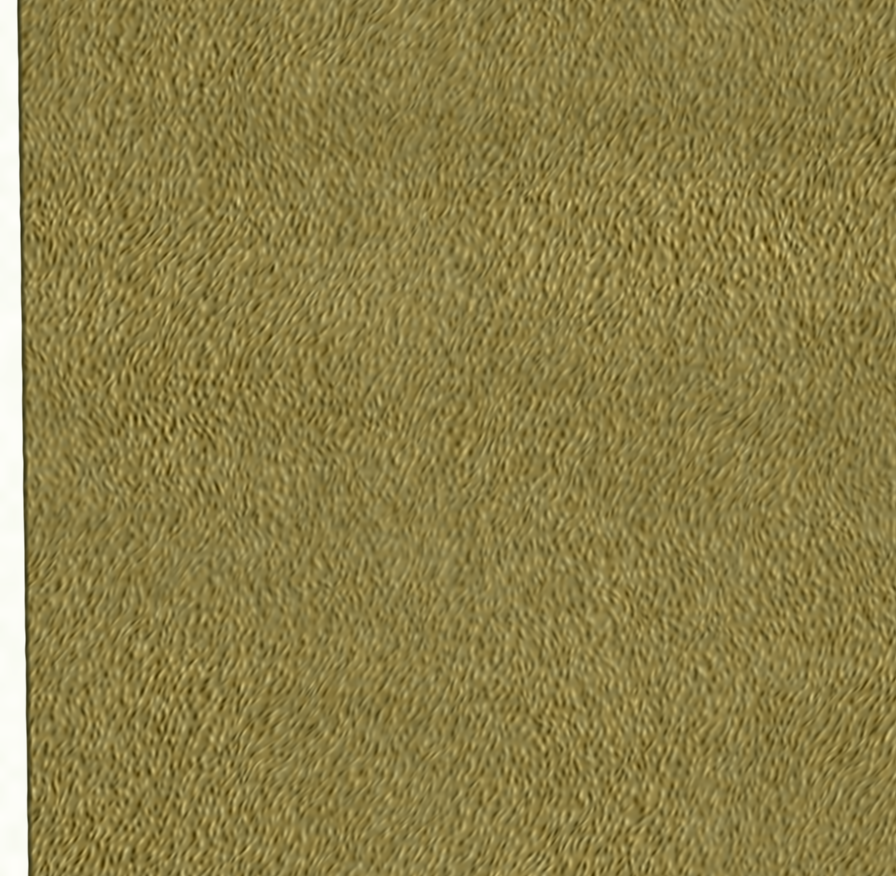
Reproduce this texture procedurally as a Shadertoy shader.

```glsl
// Olive-gold woven cloth with a shadowed left edge on white paper.
#define STITCH_FREQ vec2(102.0, 88.0)
#define STITCH_SIZE vec2(0.25, 0.42)
#define JITTER 0.31
#define LEAN 0.22
#define CONTRAST 0.158
#define GRAIN 0.24
#define CLOTH_COLOR vec3(0.548, 0.492, 0.270)
#define PAPER_COLOR vec3(0.985, 0.988, 0.96)
#define SEAM_COLOR vec3(0.19, 0.18, 0.07)
#define EDGE_BOTTOM 0.0315
#define EDGE_TOP 0.0195
#define SEAM_WIDTH 0.005

// Integer hash of a lattice point, from -1 to 1
float hash(vec2 cell) {
    uvec2 k = uvec2(ivec2(cell));
    uint h = k.x * 1597334677u ^ k.y * 3812015801u;
    h = (h ^ (h >> 16)) * 2246822519u;
    h = (h ^ (h >> 13)) * 3266489917u;
    h ^= h >> 16;
    return float(h & 65535u) / 32767.5 - 1.0;
}

// Smooth value noise, from -1 to 1
float noise(vec2 p) {
    vec2 i = floor(p), f = fract(p);
    f = f * f * (3.0 - 2.0 * f);
    float low = mix(hash(i), hash(i + vec2(1, 0)), f.x);
    float high = mix(hash(i + vec2(0, 1)), hash(i + vec2(1, 1)), f.x);
    return mix(low, high, f.y);
}

// Broad soft patches built from three octaves
float patches(vec2 p) {
    float sum = 0.0, weight = 0.55;
    for (int i = 0; i < 3; i++) {
        sum += weight * noise(p);
        p = p * 2.1 + 17.3;
        weight *= 0.55;
    }
    return sum;
}

// Soft upright speck, slanted by lean
float speck(vec2 d, float lean) {
    d.x -= lean * d.y;
    d /= STITCH_SIZE;
    return exp(-dot(d, d));
}

// Staggered stitches: a dark gap and a lit thread in every cell
float stitches(vec2 p, float lean) {
    vec2 bend = vec2(noise(p * 24.0 + 5.0), noise(p * 26.0 + 61.0));
    vec2 q = p * STITCH_FREQ + 0.45 * bend;
    float tone = 0.0;
    for (int j = -1; j <= 1; j++) {
        float row = floor(q.y) + float(j);
        float shift = 0.5 * mod(row, 2.0);
        for (int i = -1; i <= 1; i++) {
            vec2 cell = vec2(floor(q.x - shift) + float(i), row);
            vec2 jitter = vec2(hash(cell + 300.0), hash(cell + 700.0));
            vec2 d = q - cell - vec2(shift + 0.5, 0.5) - JITTER * jitter;
            float slant = lean + 0.4 * hash(cell + 1100.0);
            float gap = 0.95 + 0.5 * hash(cell + 1500.0);
            float lit = 0.92 + 0.4 * hash(cell + 1900.0);
            tone += lit * speck(d - vec2(0.46, 0.14), slant);
            tone -= gap * speck(d, slant);
        }
    }
    return tone;
}

vec3 cloth(vec2 p) {
    float patchy = patches(p * vec2(4.5, 5.5) + 9.0);
    float lean = LEAN + 0.5 * noise(p * 6.0 + 83.0);

    // Crisp and flat areas, with fine fibre grain over the stitches
    float tone = stitches(p, lean) * (1.0 + 0.5 * patchy);
    tone += GRAIN * (noise(p * vec2(190.0, 165.0) + 31.0)
                   + 0.5 * noise(p * 85.0 + 173.0));

    // Faint bands along both thread directions
    float bands = noise(vec2(p.x * 38.0, p.y * 2.0))
                + noise(vec2(p.x * 3.0, p.y * 30.0) + 47.0);
    float shade = 0.024 * patches(p * vec2(3.0, 6.0) + 120.0) + 0.009 * bands;
    float tint = noise(p * 95.0 + 211.0) + 0.5 * patchy;

    vec3 color = CLOTH_COLOR + CONTRAST * tone * vec3(1.0, 1.0, 0.92) + shade;
    return color + tint * vec3(0.014, 0.001, -0.018);
}

void mainImage(out vec4 fragColor, in vec2 fragCoord) {
    vec2 p = fragCoord / iResolution.y;
    float aspect = iResolution.x / iResolution.y;
    float soft = max(0.0013, 0.7 / iResolution.y);

    // Signed distance from the slightly tilted cloth edge
    float edge = mix(EDGE_BOTTOM, EDGE_TOP, p.y) * aspect;
    float inside = p.x - edge + 0.0004 * noise(vec2(p.y * 70.0, 3.0));

    // Dark seam fading into the cloth
    float seam = 1.0 - smoothstep(0.2 * SEAM_WIDTH, 1.4 * SEAM_WIDTH, inside);
    seam *= 0.85 + 0.15 * noise(vec2(p.y * 110.0, 19.0));
    vec3 color = mix(cloth(p), SEAM_COLOR, seam);

    // Paper with a very light mottle
    vec3 paper = PAPER_COLOR + 0.012 * noise(p * 60.0) * vec3(1.0, 0.6, 1.4);
    color = mix(paper, color, smoothstep(-soft, soft, inside));
    fragColor = vec4(clamp(color, 0.0, 1.0), 1.0);
}
```
